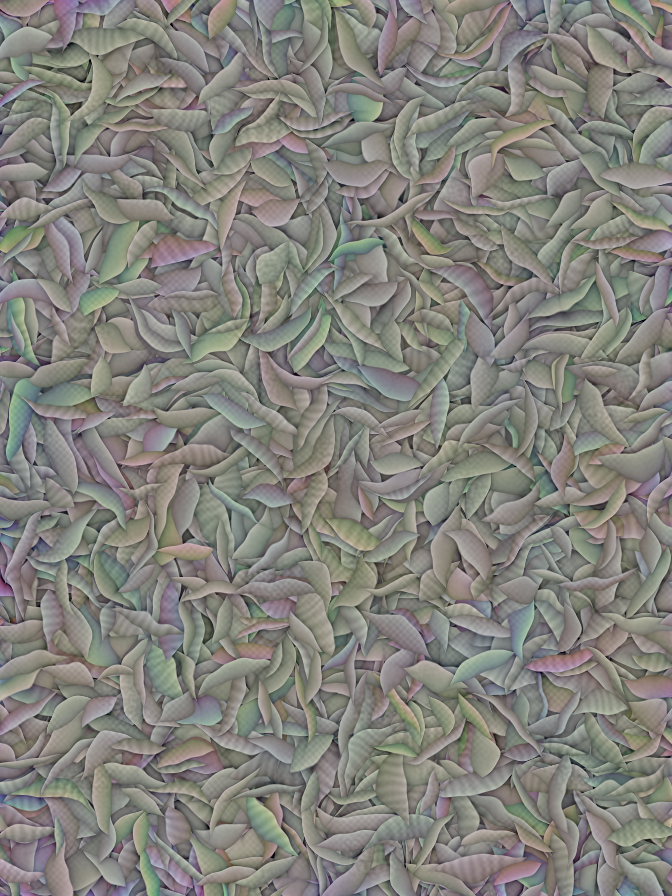
Reproduce this texture procedurally as a WebGL 2 fragment shader.

```glsl
#version 300 es
precision highp float;

uniform vec2 u_resolution;
out vec4 fragColor;

// Lengths are fractions of the canvas width
const vec3 BASE = vec3(0.562, 0.558, 0.525);
const int LAYERS = 6;
const float CELL_LARGE = 0.115;
const float CELL_SMALL = 0.062;
const float WARP = 0.022;
const float SWIRL = 5.0;         // turning of the fold directions
const float CREASE = 0.0042;     // width of dark creases
const float RIM = 0.0050;        // width of light rims
const float CREASE_DEPTH = 0.19;
const float RIM_LIGHT = 0.13;
const float BODY_SHADE = 0.045;
const float TINT = 0.055;
const float MESH_FREQ = 96.0;
const float MESH_DEPTH = 0.030;
const float GRAIN_DEPTH = 0.075;
const float BORDER = 0.022;
const float TAU = 6.2831853;

vec3 hash3(vec2 p) {
    vec3 q = fract(p.xyx * vec3(0.1031, 0.1030, 0.0973));
    q += dot(q, q.yxz + 33.33);
    return fract((q.xxy + q.yzz) * q.zyx);
}

float gradientDot(vec2 cell, vec2 offset) {
    float a = TAU * hash3(cell).x;
    return dot(vec2(cos(a), sin(a)), offset);
}

// Gradient noise, roughly -0.7 to 0.7
float noise(vec2 p) {
    vec2 i = floor(p), f = p - i;
    vec2 u = f * f * f * (f * (f * 6.0 - 15.0) + 10.0);
    vec2 e = vec2(1.0, 0.0);
    float low = mix(gradientDot(i, f), gradientDot(i + e.xy, f - e.xy), u.x);
    float high = mix(gradientDot(i + e.yx, f - e.yx), gradientDot(i + 1.0, f - 1.0), u.x);
    return mix(low, high, u.y);
}

vec3 hueTint(float h) {
    return 0.5 * cos(TAU * (h + vec3(0.0, 0.33, 0.67)));
}

// Lays one curved, shaded fold over the colour below it
vec3 drawFold(vec3 below, vec2 p, vec2 cell, float size, float seed, float soft) {
    vec3 r = hash3(cell + seed), s = hash3(cell + seed + 71.7);
    vec2 center = (cell + 0.5 + 0.4 * (r.xy - 0.5)) * size;
    float angle = SWIRL * noise(center * 5.0 + 9.0) + 1.5 * (r.z - 0.5) + 3.14159 * step(0.5, s.z);
    vec2 axis = vec2(cos(angle), sin(angle));
    vec2 q = p - center;
    q = vec2(dot(q, axis), dot(q, vec2(-axis.y, axis.x))) / size;

    // Lens outline around a bent spine
    float along = q.x / mix(0.5, 1.1, s.x);
    float halfWidth = mix(0.10, 0.30, s.y);
    float across = q.y + (r.x - 0.5) * 0.9 * q.x * q.x;
    float v = across / halfWidth;
    float d = (halfWidth * (1.0 - along * along) - abs(across)) * size;
    float mask = smoothstep(-soft, soft, d);
    float lit = smoothstep(-0.4, 0.4, v);

    // Light rim on one flank, dark crease on the other
    float inside = max(d, 0.0);
    float shade = BODY_SHADE * clamp(v, -1.0, 1.0)
        + RIM_LIGHT * lit * exp(-inside / RIM)
        - 0.6 * CREASE_DEPTH * (1.0 - lit) * exp(-inside / CREASE);
    shade += 0.03 * step(0.7, r.y) * sin(TAU * q.x * size * 75.0);
    float strength = TINT * (0.45 + 2.2 * pow(s.z, 5.0));
    vec3 face = BASE + shade + (r.z - 0.5) * 0.06
        + strength * hueTint(fract(s.x * 7.0) + 0.18 * v);

    float shadow = CREASE_DEPTH * mix(0.25, 1.0, lit) * exp(min(d, 0.0) / CREASE);
    return mix(below - shadow * vec3(1.0, 1.0, 0.88), face, mask);
}

void main() {
    vec2 p = gl_FragCoord.xy / u_resolution.x;
    vec2 extent = u_resolution / u_resolution.x;
    float soft = max(0.8 / u_resolution.x, 0.0012);

    // Bend the plane so that folds wander
    vec2 w = p + WARP * vec2(noise(p * 11.0), noise(p * 11.0 + 40.0));
    w += 0.3 * WARP * vec2(noise(p * 31.0 + 7.0), noise(p * 31.0 + 60.0));

    // Overlapping folds, large to small
    vec3 color = BASE + 0.06 * noise(w * 25.0);
    for (int k = 0; k < LAYERS; k++) {
        float size = mix(CELL_LARGE, CELL_SMALL, float(k) / float(LAYERS - 1));
        vec2 home = floor(w / size);
        for (int j = -1; j <= 1; j++)
            for (int i = -1; i <= 1; i++)
                color = drawFold(color, w, home + vec2(i, j), size, 19.3 * float(k + 1), soft);
    }

    // Broad drifting tints
    color += 0.05 * vec3(noise(p * 7.0 + 3.0), noise(p * 7.0 + 23.0), noise(p * 7.0 + 53.0));

    // Woven mesh and patchy grain
    vec2 m = TAU * MESH_FREQ * (p + 0.12 * (w - p));
    float meshPatch = smoothstep(-0.25, 0.35, noise(p * 14.0 + 80.0));
    color += MESH_DEPTH * meshPatch * sin(m.x) * sin(m.y);
    float grainPatch = 0.3 + smoothstep(0.1, 0.45, noise(p * 9.0 + 120.0));
    color += GRAIN_DEPTH * grainPatch * noise(p * 170.0);

    // Stronger, cooler colour along the border
    vec2 gap = min(p, extent - p);
    float border = exp(-min(gap.x, gap.y) / BORDER);
    float gray = dot(color, vec3(0.333));
    color = mix(vec3(gray), color, 1.0 + 0.9 * border);
    color += border * (vec3(-0.01, -0.02, 0.05) + 0.12 * noise(w * vec2(45.0, 30.0)));

    fragColor = vec4(clamp(color, 0.0, 1.0), 1.0);
}
```
